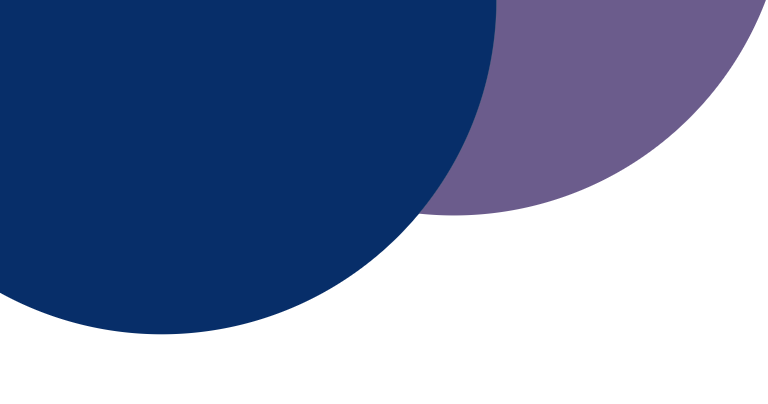
Reproduce this background procedurally as a WebGL 1 fragment shader.

```glsl
precision highp float;

uniform vec2 u_resolution;

float circleDistance(vec2 p, vec2 center, float radius) {
  return length(p - center) - radius;
}

// Coverage of a shape, smoothed over about one pixel
float coverage(float dist) {
  return clamp(0.5 - dist * u_resolution.y, 0.0, 1.0);
}

void main() {
  // Canvas height is one unit
  vec2 p = gl_FragCoord.xy / u_resolution.y;

  vec3 white = vec3(1.0);
  vec3 purple = vec3(0.42, 0.36, 0.55);
  vec3 navy = vec3(0.028, 0.18, 0.41);
  vec3 seamGray = vec3(0.40, 0.48, 0.50);

  float backDisc = circleDistance(p, vec2(1.1235, 1.2926), 0.8259);
  float frontDisc = circleDistance(p, vec2(0.4, 1.0015), 0.829);

  // Rear disc
  float backMask = coverage(backDisc);
  vec3 color = mix(white, purple, backMask);

  // Front disc, with a faint seam where it overlaps the rear one
  color = mix(color, navy, coverage(frontDisc));
  float seam = coverage(abs(frontDisc) - 0.0008) * backMask;
  color = mix(color, seamGray, 0.35 * seam);

  gl_FragColor = vec4(color, 1.0);
}
```
